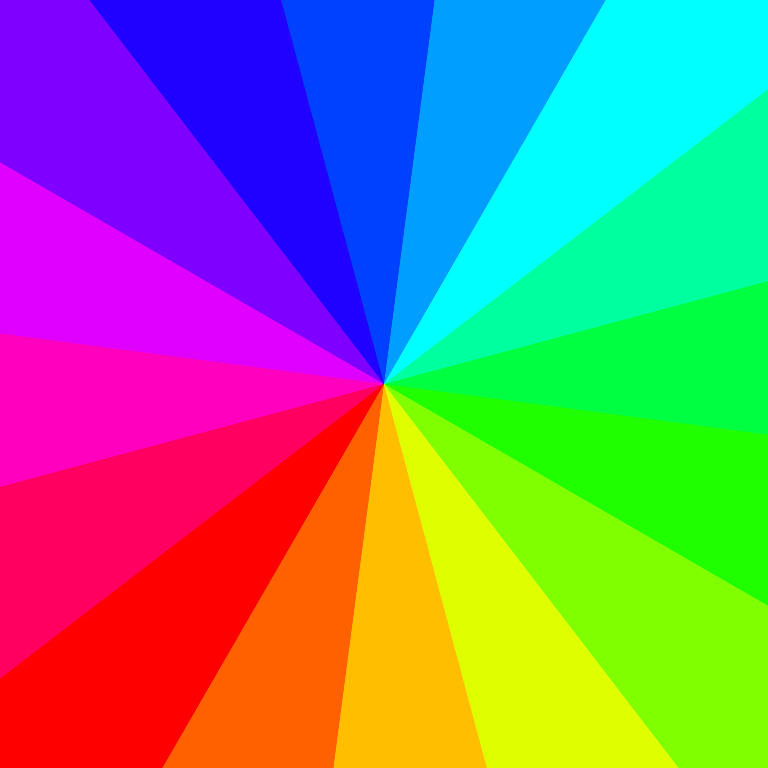
This background is drawn by a WebGL 1 fragment shader. Its source:

```glsl
precision highp float;
// A wheel of flat, fully saturated colour wedges around the canvas centre.
// The polar angle is cut into equal sectors, each taking one hue step;
// neighbouring sectors are blended across a pixel-wide edge.

uniform vec2 u_resolution;

const float TAU = 6.2831853;
const float WEDGE_COUNT = 16.0;
const float RED_START_DEGREES = 217.5; // counter-clockwise from the right
const vec2 WHEEL_CENTRE = vec2(0.5);
const float EDGE_PIXELS = 0.5;         // half-width of the smoothed edge

// Pure hue, with 0 and 1 both red
vec3 hueColour(float hue) {
    vec3 channelOffset = vec3(0.0, 4.0, 2.0);
    vec3 ramp = abs(mod(hue * 6.0 + channelOffset, 6.0) - 3.0) - 1.0;
    return clamp(ramp, 0.0, 1.0);
}

vec3 wedgeColour(float index) {
    return hueColour(mod(index, WEDGE_COUNT) / WEDGE_COUNT);
}

void main() {
    float canvasSize = min(u_resolution.x, u_resolution.y);
    vec2 position = (gl_FragCoord.xy - WHEEL_CENTRE * u_resolution) / canvasSize;
    float radius = length(position);

    // Angle measured in wedges from the start of the red one
    float angle = radius > 0.0 ? atan(position.y, position.x) : 0.0;
    float wedge = (angle / TAU - RED_START_DEGREES / 360.0) * WEDGE_COUNT;

    // Signed distance to the nearest boundary between two wedges
    float boundary = floor(wedge + 0.5);
    float edgeDistance = radius * sin((wedge - boundary) * TAU / WEDGE_COUNT);

    // Blend the wedges on either side of that boundary
    float edgeWidth = EDGE_PIXELS / canvasSize;
    float blend = smoothstep(-edgeWidth, edgeWidth, edgeDistance);
    vec3 colour = mix(wedgeColour(boundary - 1.0), wedgeColour(boundary), blend);

    gl_FragColor = vec4(colour, 1.0);
}
```
